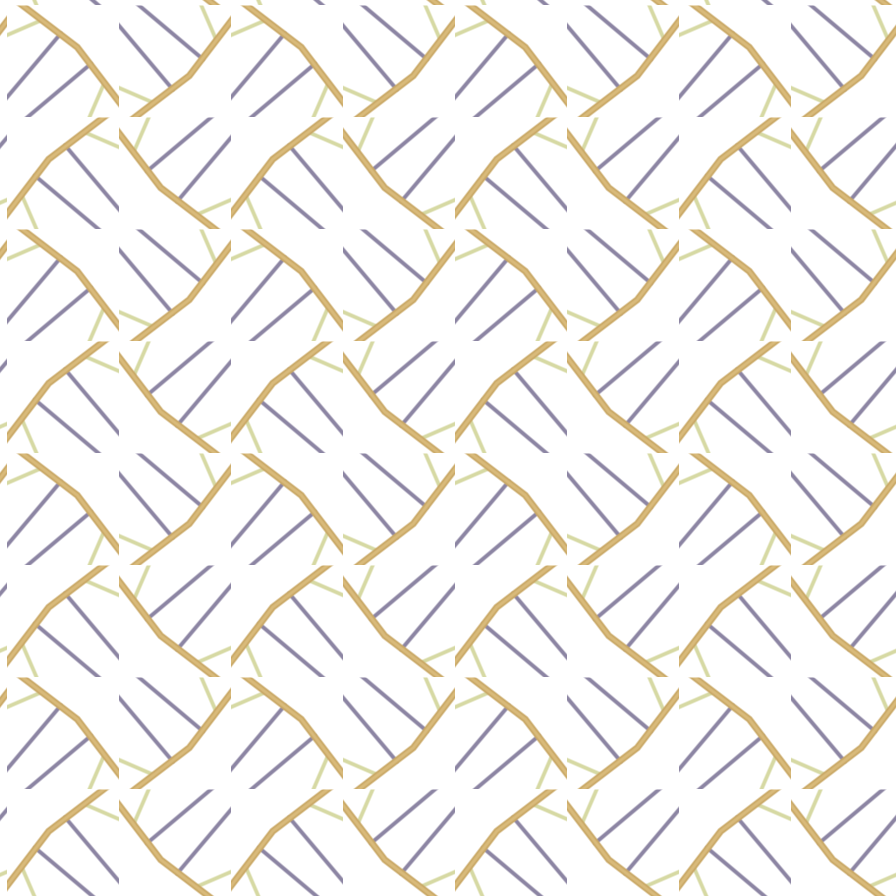
A three.js fragment shader for this pattern:

```glsl
// A weave of square cells, each holding a bent gold bar with violet and green spokes.
// One half motif is drawn with segment distances, folded over the cell diagonal,
// then flipped by row and column parity to make a repeat of two by two cells.

varying vec2 vUv;

const float CELLS = 8.0;                     // cells per side, even so that it tiles
const vec2 GRID_SHIFT = vec2(0.0625, 0.049); // offset from the upper left, in cells
const float GOLD_WIDTH = 0.060;              // widths in cells
const float CORE_WIDTH = 0.026;
const float VIOLET_WIDTH = 0.035;
const float GREEN_WIDTH = 0.034;
const float SOFTNESS = 0.010;                // least edge blur, in cells

const vec3 PAPER = vec3(1.0);
const vec3 GOLD_RIM = vec3(0.79, 0.66, 0.40);
const vec3 GOLD_CORE = vec3(0.85, 0.73, 0.48);
const vec3 VIOLET = vec3(0.55, 0.52, 0.64);
const vec3 GREEN = vec3(0.84, 0.85, 0.64);

// Segment ends; those outside 0 to 1 are trimmed by the cell border.
const vec2 GOLD_A = vec2(-0.10, -0.183);
const vec2 GOLD_B = vec2(0.87, 0.558);
const vec2 VIOLET_A = vec2(0.48, 0.25);
const vec2 VIOLET_B = vec2(-0.10, 0.939);
const vec2 GREEN_A = vec2(0.30, 0.135);
const vec2 GREEN_B = vec2(-0.10, 0.308);

float segmentDistance(vec2 p, vec2 a, vec2 b) {
  vec2 ap = p - a;
  vec2 ab = b - a;
  return length(ap - ab * clamp(dot(ap, ab) / dot(ab, ab), 0.0, 1.0));
}

float stroke(float dist, float width, float blur) {
  return 1.0 - smoothstep(-blur, blur, dist - 0.5 * width);
}

void main() {
  // Cells counted rightward and downward
  vec2 grid = vec2(vUv.x, 1.0 - vUv.y) * CELLS - GRID_SHIFT;
  float pixel = fwidth(vUv.x) * CELLS;
  float blur = max(0.75 * pixel, SOFTNESS);
  vec2 p = fract(grid);

  // Smooth trim at the cell border
  vec2 border = min(p, 1.0 - p);
  float trim = smoothstep(-0.5 * pixel, 0.5 * pixel, min(border.x, border.y));

  // Odd rows flip sideways, odd columns flip upside down
  vec2 parity = mod(floor(grid), 2.0);
  p = mix(p, 1.0 - p, parity.yx);

  // Fold over the diagonal, which also miters the gold bend
  if (p.x + p.y > 1.0) p = 1.0 - p.yx;

  // Spokes first, the gold bar on top
  float goldDist = segmentDistance(p, GOLD_A, GOLD_B);
  float violet = stroke(segmentDistance(p, VIOLET_A, VIOLET_B), VIOLET_WIDTH, blur);
  float green = stroke(segmentDistance(p, GREEN_A, GREEN_B), GREEN_WIDTH, blur);
  vec3 gold = mix(GOLD_RIM, GOLD_CORE, stroke(goldDist, CORE_WIDTH, blur));

  vec3 color = mix(PAPER, VIOLET, violet * trim);
  color = mix(color, GREEN, green * trim);
  color = mix(color, gold, stroke(goldDist, GOLD_WIDTH, blur) * trim);
  gl_FragColor = vec4(color, 1.0);
}
```
